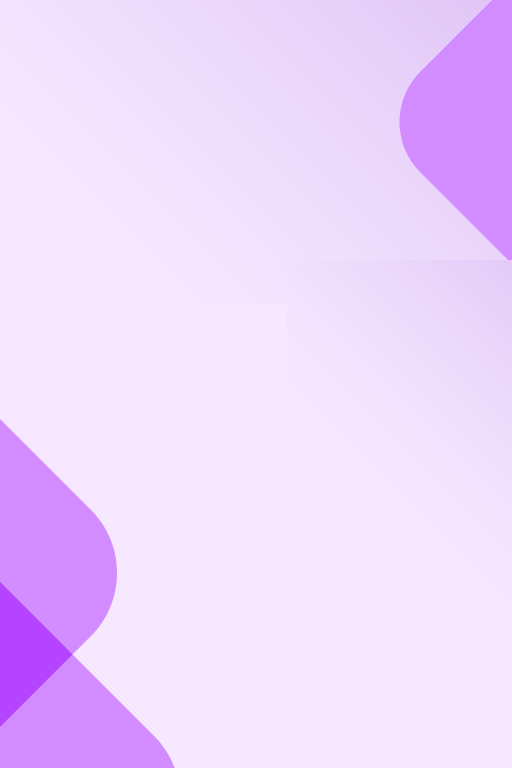
A Shadertoy shader for this background:

```glsl
// Pale lilac backdrop with two diagonal gradient panels and three rounded violet diamonds.
#define BASE vec3(0.961, 0.910, 1.000)
#define SHADE vec3(0.882, 0.776, 0.965)
#define VIOLET vec3(0.824, 0.549, 1.000)
#define OVERLAP vec3(0.706, 0.267, 1.000)
#define UPPER_BOTTOM 0.9043
#define LOWER_TOP 0.9922
#define LOWER_LEFT 0.5605
#define CORNER_SMALL 0.1387
#define CORNER_LARGE 0.1744

// Signed distance to a right-angled wedge with a rounded tip; side is +1 for right, -1 for left.
float roundedWedge(vec2 p, vec2 center, float side, float radius) {
    vec2 q = p - center;
    q.x *= side;
    vec2 u = vec2(q.x + q.y, q.x - q.y) * 0.70711;
    return length(max(u, 0.0)) + min(max(u.x, u.y), 0.0) - radius;
}

// Antialiased coverage of the region where the distance is negative.
float coverage(float d, float pixel) {
    return clamp(0.5 - d / pixel, 0.0, 1.0);
}

// Eased ramp along the diagonal.
float ramp(float s, float start, float end, float power) {
    return pow(clamp((s - start) / (end - start), 0.0, 1.0), power);
}

void mainImage(out vec4 fragColor, in vec2 fragCoord) {
    // Canvas is 1 unit wide and 1.5 units high.
    vec2 p = fragCoord / iResolution.xy * vec2(1.0, 1.5);
    float pixel = 1.0 / iResolution.x;
    float diagonal = p.x + p.y - 1.5;

    // Upper panel, darkening toward the top right.
    float upperMask = coverage(UPPER_BOTTOM - p.y, pixel);
    vec3 upper = mix(BASE, SHADE, ramp(diagonal, -0.303, 0.957, 1.3));
    vec3 color = mix(BASE, upper, upperMask);

    // Diamond entering from the right.
    float right = roundedWedge(p, vec2(0.919, 1.2617), -1.0, CORNER_SMALL);
    color = mix(color, VIOLET, coverage(right, pixel));

    // Lower panel, covering the end of the right diamond.
    float lowerMask = coverage(max(p.y - LOWER_TOP, LOWER_LEFT - p.x), pixel);
    vec3 lower = mix(BASE, SHADE, 0.88 * ramp(diagonal, -0.293, 0.492, 1.6));
    color = mix(color, lower, lowerMask);

    // Two diamonds entering from the left, deeper where they cross.
    float middle = coverage(roundedWedge(p, vec2(0.0541, 0.3809), 1.0, CORNER_LARGE), pixel);
    float bottom = coverage(roundedWedge(p, vec2(0.1775, -0.0607), 1.0, CORNER_LARGE), pixel);
    color = mix(color, VIOLET, max(middle, bottom));
    color = mix(color, OVERLAP, middle * bottom);

    fragColor = vec4(color, 1.0);
}
```
